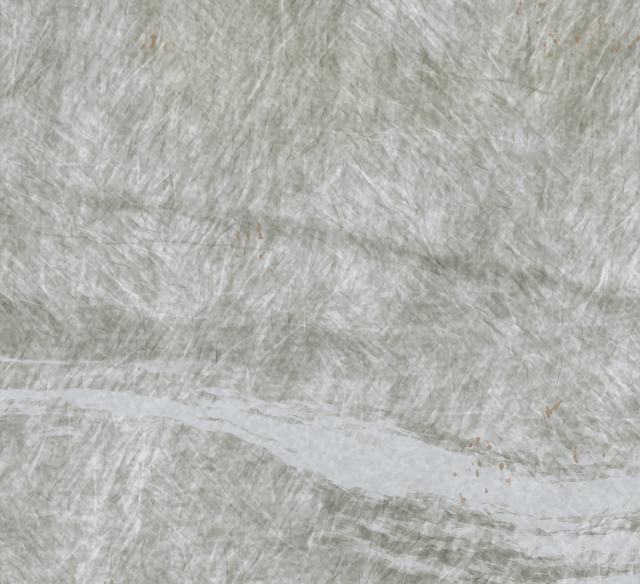
Write a Shadertoy shader that draws this texture.

```glsl
vec3 hash3(vec2 cell) {
    vec3 q = fract(cell.xyx * vec3(0.1031, 0.1030, 0.0973));
    q += dot(q, q.yxz + 33.33);
    return fract((q.xxy + q.yzz) * q.zyx);
}

// Smooth cellular noise: cell values blended by distance to their points
float cellNoise(vec2 p) {
    vec2 id = floor(p), f = p - id;
    float sum = 0.0, total = 0.0;
    for (int y = -1; y <= 1; y++)
    for (int x = -1; x <= 1; x++) {
        vec2 o = vec2(x, y);
        vec3 h = hash3(id + o);
        vec2 d = o + h.xy - f;
        float w = exp(-6.0 * dot(d, d));
        sum += w * h.z;
        total += w;
    }
    return sum / total;
}

// Layered noise, centred on zero
float layers(vec2 p) {
    float sum = 0.0, amp = 0.5;
    for (int i = 0; i < 4; i++) {
        sum += amp * (cellNoise(p) - 0.5);
        p = p * 2.03 + 17.3;
        amp *= 0.6;
    }
    return sum;
}

// Fine grain stretched along an angle
float hatch(vec2 p, float angle) {
    vec2 dir = vec2(cos(angle), sin(angle));
    return cellNoise(vec2(dot(p, dir) * 26.0, dot(p, vec2(-dir.y, dir.x)) * 150.0) + 300.0) - 0.5;
}

// Short curved scratches, one per cell, spread around a main angle
float fibres(vec2 p, float scale, float angle, float spread) {
    vec2 q = p * scale, id = floor(q), f = q - id;
    float best = 0.0, soft = scale / iResolution.y;
    for (int y = -1; y <= 1; y++)
    for (int x = -1; x <= 1; x++) {
        vec2 o = vec2(x, y);
        vec3 h = hash3(id + o + 71.0);
        vec2 d = o + h.xy - f;
        float a = angle + spread * (h.z - 0.5);
        vec2 dir = vec2(cos(a), sin(a));
        float along = dot(d, dir);
        float across = dot(d, vec2(-dir.y, dir.x)) + 0.15 * (h.x - 0.5) * along * along;
        float line = 1.0 - smoothstep(0.0, 0.02 + soft, abs(across));
        line *= 1.0 - smoothstep(0.2, 0.95, abs(along));
        best = max(best, line * fract(h.z * 37.0));
    }
    return best;
}

void mainImage(out vec4 fragColor, in vec2 fragCoord) {
    vec2 p = fragCoord / iResolution.y;
    vec2 warp = vec2(layers(p * 9.0), layers(p * 9.0 + 40.0));
    vec2 warped = p + 0.025 * warp;

    // Clouded ground with slanted upright streaks
    float tone = 0.706 + 0.10 * layers(warped * vec2(5.0, 6.0));
    tone += 0.12 * layers(vec2((p.x - 0.22 * p.y) * 17.0, p.y * 2.5) + 5.0);
    tone += 0.11 * layers(warped * vec2(42.0, 30.0) + 9.0);
    float olive = smoothstep(0.55, 0.85, p.y) * smoothstep(-0.12, 0.2, layers(p * 4.0 + 3.0));
    tone -= 0.035 * olive;

    // Crossing fine grain
    float patches = smoothstep(-0.15, 0.15, layers(p * 5.0 + 60.0));
    vec2 grainAt = p + 0.008 * warp;
    tone += 0.12 * mix(hatch(grainAt, 2.35), hatch(grainAt, 1.05), patches);
    tone += 0.06 * hatch(grainAt, 0.1 + 1.4 * step(0.5, p.y));
    tone += 0.09 * (cellNoise(p * 190.0) - 0.5);

    // Pale and dark scratches
    for (int i = 0; i < 6; i++) {
        float k = float(i);
        bool rising = mod(k, 2.0) < 0.5;
        float mask = rising ? patches : 1.0 - patches;
        float line = fibres(grainAt + 3.7 * k, 11.0 + 6.0 * k, rising ? 1.15 : 2.3, 1.1);
        tone += line * (0.3 + 0.7 * mask) * (i < 4 ? 0.09 : -0.10);
    }

    // Two dark seams sloping down to the right
    float seamY = warped.y - 0.68 + 0.11 * p.x + 0.07 * p.x * p.x;
    float seamNoise = layers(vec2(p.x * 9.0, seamY * 45.0));
    float seam = 1.0 - smoothstep(0.006, 0.03, abs(seamY) + 0.04 * seamNoise);
    tone -= 0.095 * seam * smoothstep(0.02, 0.2, p.x) * (0.9 + 2.0 * seamNoise);
    float shade = 1.0 - smoothstep(0.025, 0.06, abs(warped.y - 0.44 + 0.08 * p.x) + 0.05 * seamNoise);
    tone -= 0.085 * shade * (1.0 - smoothstep(0.5, 0.75, p.x));

    // Thin broken veins, near level
    for (int i = 0; i < 6; i++) {
        float k = float(i);
        float y = warped.y - 0.39 - 0.113 * k + 0.11 * p.x - 0.012 * sin(p.x * 7.0 + 2.0 * k);
        float vein = 1.0 - smoothstep(0.0, 0.004, abs(y));
        vein *= smoothstep(0.45, 0.75, cellNoise(vec2(p.x * 6.0, 9.0 * k)));
        tone += vein * (mod(k, 3.0) > 1.5 ? -0.06 : 0.045);
    }

    // White band with ragged, streaked edges
    vec2 flow = vec2(p.x, warped.y - 0.318 + 0.17 * smoothstep(0.2, 1.0, p.x));
    float streak = layers(flow * vec2(6.0, 36.0) + 21.0) + 0.3 * layers(p * vec2(30.0, 60.0));
    float bulge = (p.x - 0.6) / 0.2;
    float halfWidth = 0.023 + 0.027 * exp(-bulge * bulge);
    float white = 1.0 - smoothstep(-0.008, 0.008, abs(flow.y) - halfWidth + 0.1 * streak);
    float right = smoothstep(0.4, 0.75, p.x);
    float nearBand = 1.0 - smoothstep(0.09, 0.2, abs(flow.y + 0.06));
    white = max(white, 0.85 * right * nearBand * smoothstep(0.05, 0.12, streak));
    float topLine = abs(warped.y - 0.385 + 0.05 * p.x) + 0.025 * streak;
    white = max(white, (1.0 - smoothstep(0.003, 0.010, topLine)) * (1.0 - smoothstep(0.25, 0.4, p.x)));
    float crack = smoothstep(0.06, 0.15, -streak) * nearBand * (0.3 + 0.7 * right);
    tone -= 0.11 * crack;
    float chalk = 0.805 + 0.07 * (cellNoise(p * 150.0) - 0.5);
    tone = mix(tone, chalk, 0.88 * white);

    // Warm grey in the darks, cool grey in the lights
    tone = clamp(tone, 0.40, 0.86);
    float cool = smoothstep(0.55, 0.84, tone);
    vec3 color = vec3(tone - 0.006 * white, tone + 0.005, tone + mix(-0.033, 0.010, cool) + 0.010 * white);
    color *= mix(vec3(1.0), vec3(1.0, 0.994, 0.967), olive);

    // Sparse small rust specks
    float rust = smoothstep(0.84, 0.95, cellNoise(p * vec2(170.0, 110.0) + 8.0));
    rust *= smoothstep(0.72, 0.88, cellNoise(p * 9.0 + 30.0));
    color = mix(color, vec3(0.60, 0.46, 0.33), 0.6 * rust);
    fragColor = vec4(color, 1.0);
}
```
